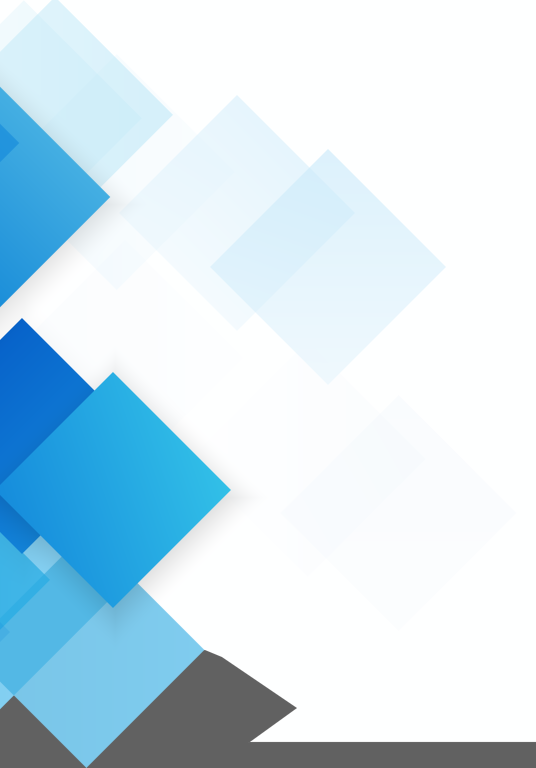
Reproduce this background procedurally as a WebGL 1 fragment shader.

```glsl
precision highp float;
uniform vec2 u_resolution;

// Lengths are fractions of the canvas height.
const float RADIUS = 0.1536;
const vec2 PAIR_STEP = vec2(0.1185, -0.0703);
const float SHADOW_BLUR = 0.035;
const vec2 SHADOW_SHIFT = vec2(0.003, -0.010);
const float FLOOR_TOP = 0.0339;

const vec2 CORNER = vec2(0.0716, 0.8505);
const vec2 PALE_PAIR = vec2(0.3086, 0.7227);
const vec2 FAINT_PAIR = vec2(0.4005, 0.4023);
const vec2 UPPER_BLUE = vec2(-0.0100, 0.7435);
const vec2 BOLD_PAIR = vec2(0.0286, 0.4323);
const vec2 LIGHT_PAIR = vec2(-0.0060, 0.2240);
const vec2 LEFT_BLUE = vec2(-0.0885, 0.2450);

const vec3 PAPER = vec3(0.998, 0.999, 1.0);
const vec3 GRAY = vec3(0.380);
const vec3 ICE = vec3(0.72, 0.90, 0.965);
const vec3 MIST = vec3(0.80, 0.92, 0.98);
const vec3 FROST = vec3(0.93, 0.96, 0.985);
const vec3 SKY = vec3(0.49, 0.79, 0.925);
const vec3 AZURE = vec3(0.27, 0.70, 0.89);
const vec3 CYAN = vec3(0.20, 0.76, 0.91);
const vec3 BLUE = vec3(0.08, 0.54, 0.86);
const vec3 ROYAL = vec3(0.02, 0.36, 0.78);

const vec2 RIGHT = vec2(1.0, 0.0);
const vec2 UP = vec2(0.0, 1.0);
const vec2 RISE = vec2(0.707, 0.707);
const vec2 FALL = vec2(0.707, -0.707);

float diamond(vec2 p, vec2 center) {
  vec2 d = abs(p - center);
  return (d.x + d.y - RADIUS) * 0.7071;
}

// Signed distance to a line, positive on its left.
float side(vec2 p, vec2 a, vec2 b) {
  vec2 d = normalize(b - a);
  return dot(p - a, vec2(-d.y, d.x));
}

float cover(float dist) {
  float halfPixel = 0.7 / u_resolution.y;
  return 1.0 - smoothstep(-halfPixel, halfPixel, dist);
}

float ramp(vec2 p, vec2 center, vec2 dir) {
  return clamp(dot(p - center, dir) / (2.0 * RADIUS) + 0.5, 0.0, 1.0);
}

// Translucent tile whose opacity runs from a to b along dir.
void glaze(inout vec3 color, vec2 p, vec2 center, vec3 tint, vec2 dir, float a, float b) {
  float alpha = mix(a, b, ramp(p, center, dir));
  color = mix(color, tint, alpha * cover(diamond(p, center)));
}

// Solid tile with a linear gradient along dir.
void tile(inout vec3 color, vec2 p, vec2 center, vec3 from, vec3 to, vec2 dir) {
  color = mix(color, mix(from, to, ramp(p, center, dir)), cover(diamond(p, center)));
}

void shadow(inout vec3 color, vec2 p, vec2 center, float strength) {
  float d = diamond(p, center + SHADOW_SHIFT);
  color *= 1.0 - strength * (1.0 - smoothstep(-SHADOW_BLUR, SHADOW_BLUR, d));
}

float grayShape(vec2 p) {
  vec2 shoulder = vec2(0.2890, 0.1445);
  vec2 tip = vec2(0.3867, 0.0781);
  float d = side(p, vec2(0.2670, 0.1536), shoulder);
  d = max(d, side(p, shoulder, tip));
  d = max(d, side(p, tip, vec2(0.3255, FLOOR_TOP)));
  d = max(d, p.y - 0.1536);
  return min(d, p.y - FLOOR_TOP);
}

void main() {
  vec2 p = gl_FragCoord.xy / u_resolution.y;
  vec3 color = PAPER;

  // Pale background tiles
  glaze(color, p, vec2(0.163, 0.534), FROST, RIGHT, 0.22, 0.08);
  glaze(color, p, vec2(0.152, 0.776), MIST, RIGHT, 0.22, 0.08);
  glaze(color, p, CORNER, ICE, RIGHT, 0.38, 0.54);
  glaze(color, p, vec2(0.031, 0.846), ICE, RIGHT, 0.15, 0.25);
  glaze(color, p, PALE_PAIR, MIST, RISE, 0.15, 0.55);
  glaze(color, p, PALE_PAIR + PAIR_STEP, MIST, UP, 0.30, 0.68);
  glaze(color, p, FAINT_PAIR, FROST, RIGHT, 0.02, 0.25);
  glaze(color, p, FAINT_PAIR + PAIR_STEP, FROST, UP, 0.18, 0.30);

  // Gray floor and wedge
  color = mix(color, GRAY, cover(grayShape(p)));

  // Light blue pair with a deeper overlap
  vec2 lightFront = LIGHT_PAIR + PAIR_STEP;
  tile(color, p, LIGHT_PAIR, SKY, SKY + 0.04, RIGHT);
  tile(color, p, lightFront, SKY - 0.02, SKY + 0.01, RIGHT);
  float overlap = max(diamond(p, LIGHT_PAIR), diamond(p, lightFront));
  color = mix(color, mix(AZURE, SKY, 0.25), cover(overlap));
  glaze(color, p, LEFT_BLUE, mix(BLUE, CYAN, 0.6), RIGHT, 0.95, 0.70);
  glaze(color, p, vec2(-0.1406, 0.1770), BLUE, RIGHT, 0.20, 0.20);

  // Bold pair
  vec2 boldFront = BOLD_PAIR + PAIR_STEP;
  shadow(color, p, BOLD_PAIR, 0.05);
  tile(color, p, BOLD_PAIR, ROYAL, BLUE, FALL);
  shadow(color, p, boldFront, 0.16);
  tile(color, p, boldFront, BLUE, CYAN, normalize(vec2(1.0, 0.35)));

  // Upper blue tile with its darker overlap
  shadow(color, p, UPPER_BLUE, 0.14);
  tile(color, p, UPPER_BLUE, BLUE - 0.02, mix(AZURE, SKY, 0.15), RISE);
  glaze(color, p, UPPER_BLUE - PAIR_STEP, BLUE, RIGHT, 0.65, 0.65);

  gl_FragColor = vec4(color, 1.0);
}
```
